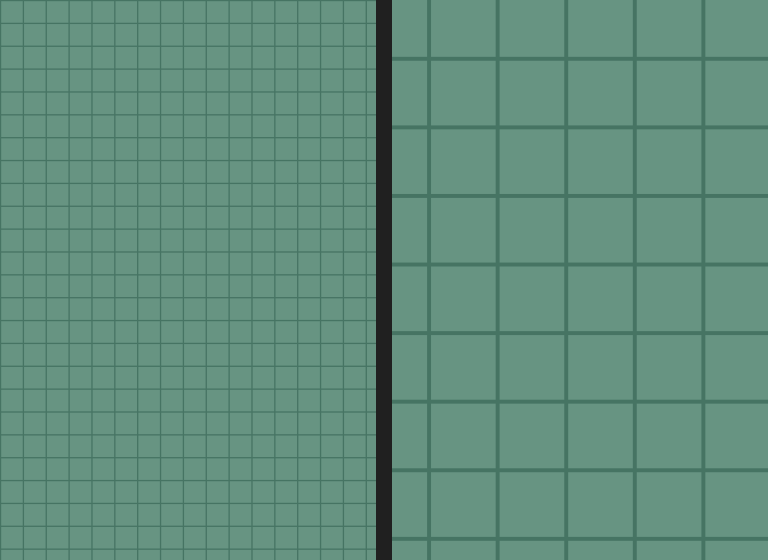
Left: the whole. Right: its middle third, enlarged.
A Shadertoy shader for this pattern:

```glsl
// Plain square grid of thin dark green lines on a flat sage green ground.
// Each axis repeats a signed distance to its nearest line, anchored at the
// top left; exact box coverage over one pixel smooths the edges.

#define PITCH 0.04082        // cell size, in canvas heights
#define LINE_WIDTH 0.00235   // line thickness, in canvas heights
#define FIRST_LINE 0.00095   // centre of first line from the left and top
#define GROUND_COLOR vec3(0.402, 0.580, 0.510)
#define LINE_COLOR vec3(0.275, 0.455, 0.390)

// Share of a pixel covered by the nearest line, for each axis
vec2 lineCoverage(vec2 p, float pixel) {
    vec2 dist = (fract((p - FIRST_LINE) / PITCH + 0.5) - 0.5) * PITCH;
    vec2 halfWidth = vec2(0.5 * LINE_WIDTH);
    vec2 upper = clamp(dist + 0.5 * pixel, -halfWidth, halfWidth);
    vec2 lower = clamp(dist - 0.5 * pixel, -halfWidth, halfWidth);
    return (upper - lower) / pixel;
}

void mainImage(out vec4 fragColor, in vec2 fragCoord) {
    // Height-based units, measured from the top left corner
    float pixel = 1.0 / iResolution.y;
    vec2 p = vec2(fragCoord.x, iResolution.y - fragCoord.y) * pixel;

    // Join both line directions without darkening the crossings
    vec2 cover = lineCoverage(p, pixel);
    float grid = 1.0 - (1.0 - cover.x) * (1.0 - cover.y);

    fragColor = vec4(mix(GROUND_COLOR, LINE_COLOR, grid), 1.0);
}
```
